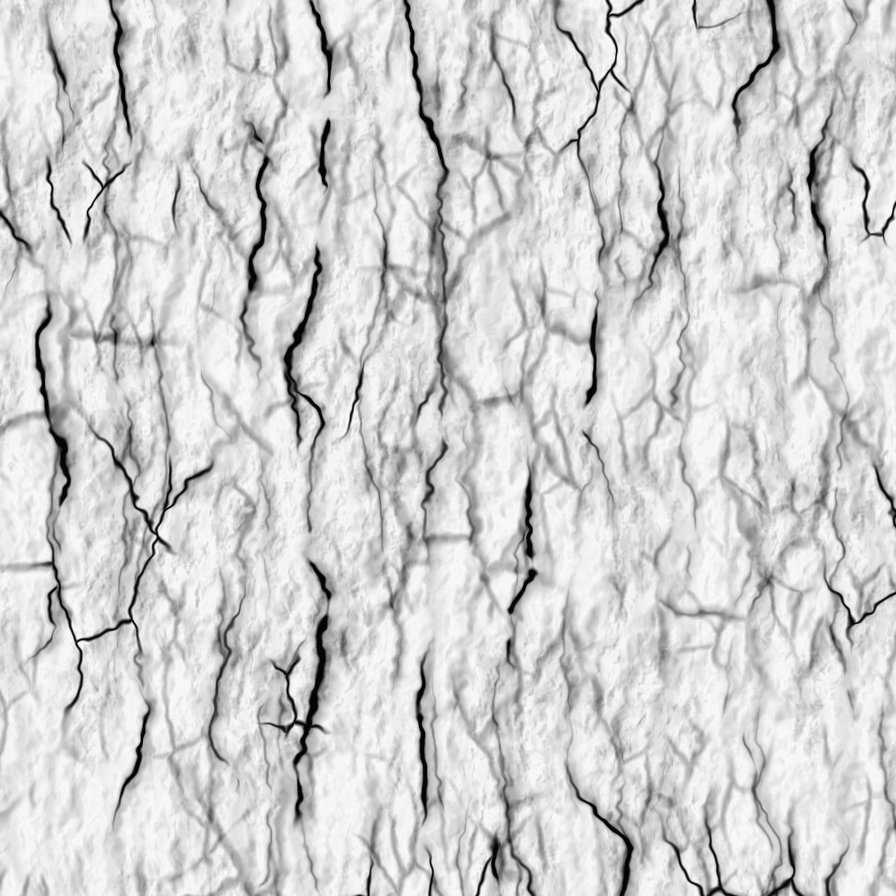
Give the GLSL for this texture map, as a three.js fragment shader.

```glsl
varying vec2 vUv;

const float BASE_LIGHT = 0.978;
const float CRACK_DARK = 0.02;

float hash(vec2 p) {
  return fract(sin(dot(p, vec2(127.1, 311.7))) * 43758.5453);
}

vec2 hash2(vec2 p) {
  return vec2(hash(p), hash(p + 57.3));
}

float noise(vec2 p) {
  vec2 i = floor(p);
  vec2 f = fract(p);
  vec2 u = f * f * (3.0 - 2.0 * f);
  float low = mix(hash(i), hash(i + vec2(1.0, 0.0)), u.x);
  float high = mix(hash(i + vec2(0.0, 1.0)), hash(i + 1.0), u.x);
  return mix(low, high, u.y);
}

float fbm(vec2 p) {
  float sum = 0.0;
  float amp = 0.53;
  for (int i = 0; i < 4; i++) {
    sum += amp * noise(p);
    p = p * 2.03 + vec2(17.3, 9.1);
    amp *= 0.5;
  }
  return sum;
}

// Shifts a point at three sizes
vec2 warp(vec2 p, float amount) {
  vec2 broad = hash2(vec2(0.0)) * 0.0 + vec2(noise(p * vec2(7.0, 10.0)), noise(p * 8.0 + 31.0)) - 0.5;
  vec2 mid = vec2(noise(p * 34.0 + 5.0), noise(p * 34.0 + 71.0)) - 0.5;
  vec2 fine = vec2(noise(p * 110.0 + 13.0), noise(p * 110.0 + 47.0)) - 0.5;
  return p + amount * (broad * 0.03 + mid * 0.013 + fine * 0.006);
}

float falloff(float d, float width) {
  return 1.0 - smoothstep(0.0, width, d);
}

// Stretched cells: x = canvas distance to the edge, y = signed sideways facing
vec2 plateEdge(vec2 p, vec2 scale) {
  vec2 q = p * scale;
  vec2 cell = floor(q);
  vec2 f = fract(q);
  vec2 nearest = vec2(0.0);
  float best = 9.0;
  for (int j = -1; j <= 1; j++) {
    for (int i = -1; i <= 1; i++) {
      vec2 g = vec2(float(i), float(j));
      vec2 r = g + hash2(cell + g) - f;
      if (dot(r, r) < best) {
        best = dot(r, r);
        nearest = r;
      }
    }
  }
  vec2 edge = vec2(9.0, 0.0);
  for (int j = -2; j <= 2; j++) {
    for (int i = -2; i <= 2; i++) {
      vec2 g = vec2(float(i), float(j));
      vec2 r = g + hash2(cell + g) - f;
      vec2 gap = r - nearest;
      if (dot(gap, gap) > 0.0001) {
        vec2 n = normalize(gap) * scale;
        float d = dot(0.5 * (r + nearest), normalize(gap)) / length(n);
        if (d < edge.x) edge = vec2(d, n.x / length(n));
      }
    }
  }
  return edge;
}

// Upright meandering columns: x = dark crack, y = soft shadow beside it
vec2 fissures(vec2 p, float count, float width, float seed) {
  vec2 result = vec2(0.0);
  float column = floor(p.x * count);
  for (int i = -1; i <= 1; i++) {
    float id = column + float(i);
    float row = id * 7.37 + seed;
    float sway = 0.8 * noise(vec2(p.y * 5.0, row)) + 0.3 * noise(vec2(p.y * 17.0, row + 3.0));
    float center = id + sway + 0.4 * hash(vec2(id, seed)) - 0.25;
    float d = p.x - center / count;
    float open = smoothstep(0.42, 0.72, noise(vec2(p.y * 6.5, row + 40.0)));
    open *= smoothstep(0.15, 0.45, noise(vec2(p.y * 30.0, row + 80.0)));
    float side = d > 0.0 ? 4.5 : 2.2;
    float crack = open * falloff(abs(d), width * (0.5 + 0.6 * open));
    float shadow = (0.25 + 0.75 * open) * falloff(abs(d), width * side);
    result = max(result, vec2(crack, shadow));
  }
  return result;
}

// Small lumps, shaded on the side that faces away
float lumpShade(vec2 p, vec2 scale, vec2 offset) {
  float slope = fbm(p * scale) - fbm((p + offset) * scale);
  return max(slope, 0.0) + 0.2 * abs(slope);
}

void main() {
  vec2 p = vUv;
  vec2 q = warp(p, 0.45);

  // Coarse and fine relief, rougher in patches
  float rough = smoothstep(0.25, 0.7, noise(p * vec2(20.0, 9.0) + 3.0));
  float shade = 0.85 * lumpShade(q, vec2(30.0, 18.0), vec2(0.006, -0.004));
  shade += mix(0.3, 0.9, rough) * lumpShade(q, vec2(62.0, 38.0), vec2(0.003, -0.002));
  shade += 0.1 * rough * smoothstep(0.48, 0.75, fbm(q * vec2(60.0, 28.0) + 8.0));

  // Flakes and larger plates with soft rims
  vec2 flake = plateEdge(warp(p + 4.0, 0.75), vec2(26.0, 11.0));
  float flakeMask = smoothstep(0.4, 0.8, noise(p * vec2(26.0, 18.0) + 21.0));
  shade += 0.3 * flakeMask * falloff(flake.x, 0.006) * mix(0.4, 1.0, abs(flake.y));
  vec2 plate = plateEdge(warp(p, 0.9), vec2(12.0, 6.0));
  float rim = smoothstep(0.35, 0.75, noise(p * vec2(13.0, 11.0) + 40.0));
  shade += 0.27 * rim * falloff(plate.x, plate.y < 0.0 ? 0.012 : 0.007);

  // Long cracks, faint hairlines and a few short bridges
  vec2 jagged = warp(p, 0.9);
  vec2 deep = fissures(jagged, 10.0, 0.0047, 2.0);
  vec2 faint = fissures(jagged + 0.03, 17.0, 0.003, 19.0);
  shade += 0.3 * deep.y + 0.14 * faint.y + 0.25 * faint.x;
  float bridge = smoothstep(0.62, 0.8, noise(p * 9.0 + 90.0)) * falloff(plate.x, 0.0035);
  float crack = clamp(max(deep.x * 1.5, bridge), 0.0, 1.0);

  float light = mix(BASE_LIGHT - shade, CRACK_DARK, crack);
  gl_FragColor = vec4(vec3(clamp(light, 0.0, 1.0)), 1.0);
}
```
